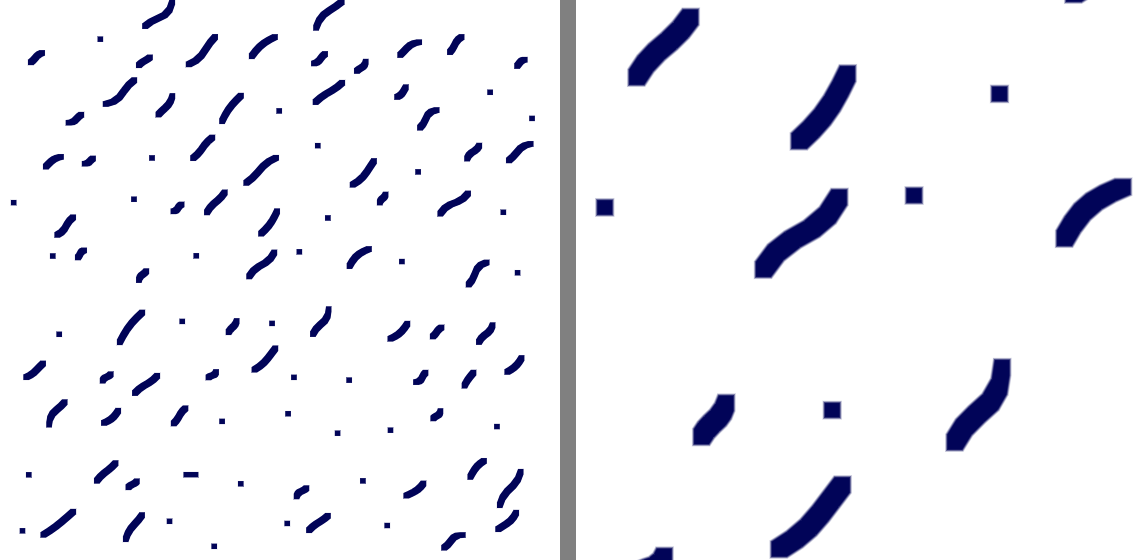
Left, the full canvas; right, a detail of the centre.
Reproduce this pattern procedurally as a three.js fragment shader.

```glsl
// Scattered slanted pen strokes and small square dots in navy on white.
// A staggered, jittered grid places one mark per cell; each mark is a square
// nib swept along a short, gently bent path made of straight pieces.

#define GRID 10.5            // cells across the canvas
#define JITTER 0.56          // random shift, as a share of a cell
#define MARGIN 0.022         // empty border for mark centres
#define NIB 0.0049           // half side of the square nib
#define EDGE 0.0011          // half width of the smoothed edge
#define SHORTEST 0.017
#define LONGEST 0.072
#define DOT_SHARE 0.31
#define DASH_SHARE 0.02
#define SEED 7.0

varying vec2 vUv;

const vec3 PAPER = vec3(1.0);
const vec3 INK = vec3(0.005, 0.015, 0.345);
const int PIECES = 5;

vec2 hash2(vec2 cell, float salt) {
  vec3 p = fract(vec3(cell.xyx + salt * 3.17 + SEED) * vec3(0.1031, 0.1030, 0.0973));
  p += dot(p, p.yzx + 33.33);
  return fract((p.xx + p.yz) * p.zy);
}

// Signed distance to an upright square nib swept from a to b.
float sweptSquare(vec2 p, vec2 a, vec2 b) {
  vec2 q = p - 0.5 * (a + b);
  vec2 halfSpan = 0.5 * (b - a);
  vec2 box = abs(q) - abs(halfSpan) - NIB;
  vec2 normal = normalize(vec2(-halfSpan.y, halfSpan.x));
  float band = abs(dot(q, normal)) - NIB * (abs(normal.x) + abs(normal.y));
  return max(max(box.x, box.y), band);
}

// Point along a bent stroke, t from 0 to 1, centred on the origin.
vec2 strokePath(float t, float len, float angle, vec2 bend) {
  vec2 along = vec2(cos(angle), sin(angle));
  vec2 side = vec2(-along.y, along.x);
  float sway = bend.x * sin(3.14159 * t) + bend.y * sin(6.28318 * t);
  return len * (along * (t - 0.5) + side * sway);
}

// Distance to the mark that belongs to one cell.
float markDistance(vec2 p, vec2 cell) {
  float stagger = 0.5 * mod(cell.y, 2.0) - 0.25;
  vec2 shift = (hash2(cell, 1.0) - 0.5) * JITTER;
  vec2 centre = (cell + 0.5 + shift + vec2(stagger, 0.0)) / GRID;
  vec2 inside = step(vec2(MARGIN), centre) * step(centre, vec2(1.0 - MARGIN));
  if (inside.x * inside.y < 0.5) return 1.0;

  // Choose a dot, a level dash or a slanted stroke.
  vec2 form = hash2(cell, 2.0);
  float kind = hash2(cell, 3.0).x;
  float size = pow(form.x, 1.3);
  float len = mix(SHORTEST, LONGEST, size);
  float angle = 0.5 + 0.45 * form.y + 0.15 * size;
  vec2 bend = (hash2(cell, 4.0) - 0.5) * vec2(0.22, 0.11);
  if (kind < DOT_SHARE + DASH_SHARE) {
    len = kind < DOT_SHARE ? 0.0003 : SHORTEST;
    angle = 0.0;
    bend = vec2(0.0);
  }

  float d = 1.0;
  vec2 from = strokePath(0.0, len, angle, bend);
  for (int i = 1; i <= PIECES; i++) {
    vec2 to = strokePath(float(i) / float(PIECES), len, angle, bend);
    d = min(d, sweptSquare(p - centre, from, to));
    from = to;
  }
  return d;
}

void main() {
  vec2 home = floor(vUv * GRID);
  float d = 1.0;
  for (int y = -1; y <= 1; y++) {
    for (int x = -1; x <= 1; x++) {
      d = min(d, markDistance(vUv, home + vec2(float(x), float(y))));
    }
  }
  float ink = 1.0 - smoothstep(-EDGE, EDGE, d);
  gl_FragColor = vec4(mix(PAPER, INK, ink), 1.0);
}
```
